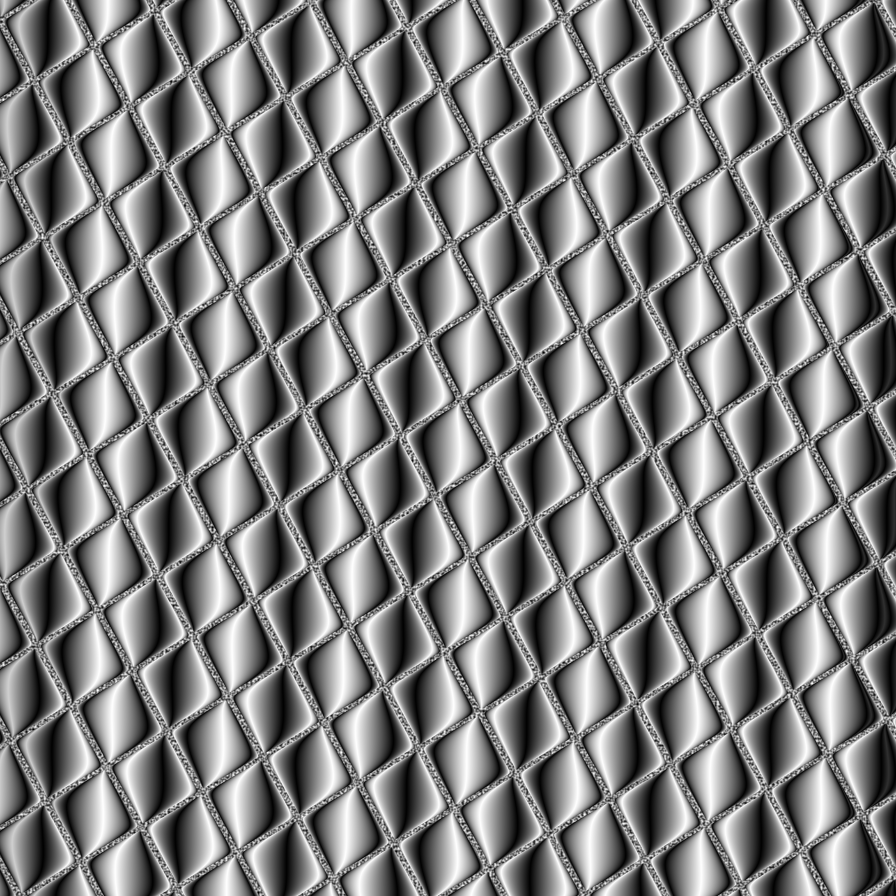
This pattern is drawn by a Shadertoy shader. Its source:

```glsl
// Grey striped gradient seen through a tilted grid of curved glass tiles with grainy seams
#define TILE 0.078125        // tile side
#define TILT 0.5235988       // grid rotation in radians
#define CURVATURE 0.0122     // strength of the lens in each tile
#define STRIPES 7.5          // light-dark cycles across the canvas
#define STRIPE_SHIFT 0.094   // stripe offset in cycles
#define GRAIN_SIZE 0.00195   // finest stripe detail and seam grain
#define GRAIN_FREQ 390.0     // grain lattice cells across the canvas
#define GRAIN_CONTRAST 0.85
#define SEAM_TONE 0.52
#define AA 2                 // samples per pixel side

const float PI = 3.14159265;

vec2 gradientAt(vec2 cell) {
    vec3 h = fract(vec3(cell.xyx) * vec3(0.1031, 0.1030, 0.0973));
    h += dot(h, h.yzx + 33.33);
    float angle = 2.0 * PI * fract((h.x + h.y) * h.z);
    return vec2(cos(angle), sin(angle));
}

float gradientNoise(vec2 p) {
    vec2 i = floor(p), f = fract(p);
    vec2 w = f * f * f * (f * (f * 6.0 - 15.0) + 10.0);
    float a = dot(gradientAt(i), f);
    float b = dot(gradientAt(i + vec2(1, 0)), f - vec2(1, 0));
    float c = dot(gradientAt(i + vec2(0, 1)), f - vec2(0, 1));
    float d = dot(gradientAt(i + vec2(1, 1)), f - vec2(1, 1));
    return mix(mix(a, b, w.x), mix(c, d, w.x), w.y);
}

// Triangle-wave stripes, mirrored at the canvas sides
float stripes(float x) {
    x = 1.0 - abs(1.0 - mod(x, 2.0));
    return abs(2.0 * fract(x * STRIPES + STRIPE_SHIFT) - 1.0);
}

float glassTiles(vec2 p, float pixel) {
    vec2 axis = vec2(cos(TILT), sin(TILT));
    vec2 grid = vec2(dot(p, axis), dot(p, vec2(-axis.y, axis.x)));

    // Each tile bends the view without limit toward its edges
    vec2 local = (fract(grid / TILE + 0.5) - 0.5) * PI;
    vec2 c = cos(local);
    c = max(c, vec2(0.001));
    vec2 bend = CURVATURE * sin(local) / c;
    vec2 stretch = 1.0 + CURVATURE * PI / TILE / (c * c);
    float bentX = dot(grid + bend, vec2(axis.x, -axis.y)) + 0.5;

    // Stripes too fine to resolve turn into grain
    float period = 1.0 / (STRIPES * length(stretch * axis));
    float clear = smoothstep(1.4, 4.0, period / max(GRAIN_SIZE, pixel));
    float grain = SEAM_TONE + GRAIN_CONTRAST * gradientNoise((p + 2.0) * GRAIN_FREQ);
    return mix(grain, stripes(bentX), clear);
}

void mainImage(out vec4 fragColor, in vec2 fragCoord) {
    float pixel = 1.0 / iResolution.y;
    float tone = 0.0;
    for (int j = 0; j < AA; j++)
    for (int i = 0; i < AA; i++) {
        vec2 offset = (vec2(i, j) + 0.5) / float(AA) - 0.5;
        tone += glassTiles((fragCoord + offset - 0.5 * iResolution.xy) * pixel, pixel);
    }
    fragColor = vec4(vec3(clamp(tone / float(AA * AA), 0.0, 1.0)), 1.0);
}
```
